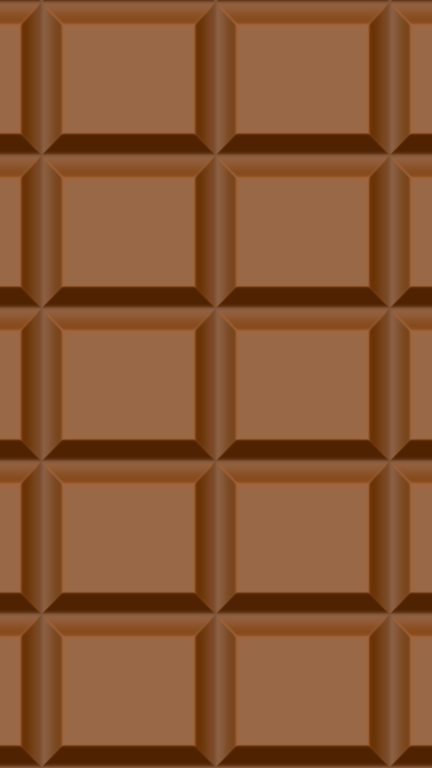
Reproduce this texture procedurally as a WebGL 1 fragment shader.

```glsl
precision highp float;
// Chocolate bar: a grid of identical bevelled blocks lit from the upper left.
// Each cell measures its distance to the seams, picks one of four sloping
// sides split along the corner diagonals, then adds the flat face and rims.

uniform vec2 u_resolution;

// Lengths are fractions of the canvas height
const vec2 CELL = vec2(0.2266, 0.1992);
const vec2 BEVEL = vec2(0.0275, 0.0288);
const vec2 SEAM_OFFSET = vec2(-0.0006, -0.0012);
const float RIM_WIDTH = 0.0024;
const float RIDGE_WIDTH = 0.0016;
const float SEAM_WIDTH = 0.0020;

const vec3 FACE = vec3(0.600, 0.410, 0.280);
const vec3 RIM = vec3(0.640, 0.390, 0.220);
const vec3 SEAM = vec3(0.500, 0.340, 0.235);
const vec3 TOP_OUTER = vec3(0.575, 0.380, 0.245);
const vec3 TOP_INNER = vec3(0.530, 0.295, 0.115);
const vec3 LEFT_OUTER = vec3(0.550, 0.375, 0.260);
const vec3 LEFT_INNER = vec3(0.470, 0.270, 0.110);
const vec3 RIGHT_OUTER = vec3(0.480, 0.290, 0.150);
const vec3 RIGHT_INNER = vec3(0.415, 0.195, 0.020);
const vec3 BOTTOM_OUTER = vec3(0.390, 0.205, 0.080);
const vec3 BOTTOM_INNER = vec3(0.310, 0.135, 0.003);

// Soft line profile: 1 on the line, fading with distance
float glow(float dist, float width) {
  float x = dist / width;
  return exp(-x * x);
}

// Colour of the slopes; height runs from 0 at the seam to 1 at the face
vec3 slopeColor(vec2 local, vec2 height, float pixel) {
  float rise = clamp(min(height.x, height.y), 0.0, 1.0);
  float shade = smoothstep(0.05, 0.85, rise);

  vec3 left = mix(LEFT_OUTER, LEFT_INNER, shade);
  vec3 right = mix(RIGHT_OUTER, RIGHT_INNER, shade);
  vec3 top = mix(TOP_OUTER, TOP_INNER, shade);
  vec3 bottom = mix(BOTTOM_OUTER, BOTTOM_INNER, smoothstep(0.04, 0.24, rise));

  vec3 upright = local.x < 0.0 ? left : right;
  vec3 level = local.y < 0.0 ? bottom : top;
  float diagonal = (height.x - height.y) * BEVEL.x * 0.707;
  float soft = max(pixel, 0.0012);
  vec3 color = mix(upright, level, smoothstep(-soft, soft, diagonal));

  // Corner ridges catch light at the top and only faintly below
  float strength = local.y > 0.0 ? (local.x < 0.0 ? 0.75 : 0.45) : 0.12;
  float ridge = glow(diagonal, max(RIDGE_WIDTH, pixel * 0.7));
  return mix(color, RIM, ridge * strength * smoothstep(0.05, 0.3, rise));
}

void main() {
  float pixel = 1.0 / u_resolution.y;
  vec2 p = (gl_FragCoord.xy - 0.5 * u_resolution) * pixel - SEAM_OFFSET;

  // Seams cross the middle upright; a row of blocks is centred on it
  vec2 local = (fract(p / CELL + vec2(0.0, 0.5)) - 0.5) * CELL;
  local.x = (fract(p.x / CELL.x) - 0.5) * CELL.x;
  vec2 toSeam = 0.5 * CELL - abs(local);
  vec2 height = toSeam / BEVEL;

  vec3 color = slopeColor(local, height, pixel);

  // Narrow grooves between blocks
  float groove = glow(min(toSeam.x, toSeam.y), max(SEAM_WIDTH, pixel * 0.7));
  color = mix(color, SEAM, groove * 0.85);

  // Flat face with a warm, softly rounded rim
  vec2 inset = toSeam - BEVEL;
  float faceDist = min(inset.x, inset.y);
  float edge = max(pixel, 0.0016);
  color = mix(color, FACE, smoothstep(-edge, edge, faceDist));
  float rimLight = local.y < 0.0 && inset.y < inset.x ? 0.45 : 0.75;
  color = mix(color, RIM, glow(faceDist - 0.0006, RIM_WIDTH) * rimLight);

  gl_FragColor = vec4(color, 1.0);
}
```
